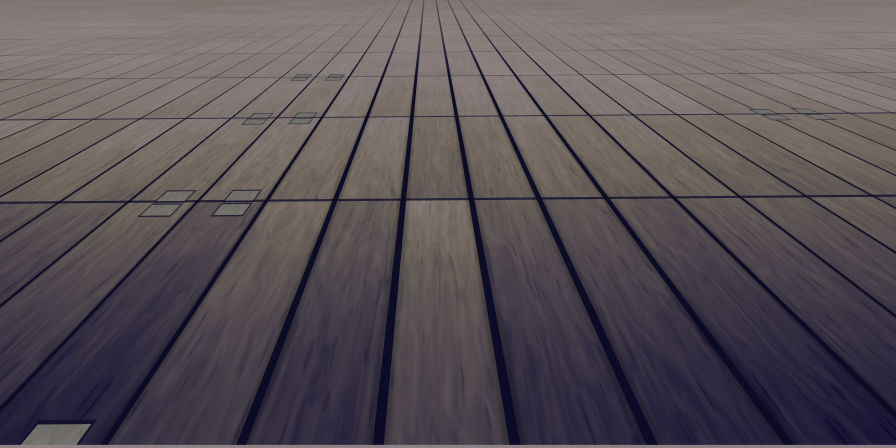
Give the GLSL for this texture, as a WebGL 2 fragment shader.

```glsl
#version 300 es
precision highp float;
// Weathered plank deck receding to a hazy vanishing point, with metal plates at the seams.
uniform vec2 u_resolution;
out vec4 outColor;

// Perspective: canvas is 2 wide and 1 high
const vec2  VANISH = vec2(0.956, 1.094);
const float SEAM_DEPTH = 0.539;    // distance below the vanishing point of the main seam
const float SEAM_TILT = 0.008;
const float PLANK_W = 0.2815;
const float PLANK_L = 0.522;
const float PLANK_SHIFT = -0.103;
// Gaps and seams
const float GAP_WIDE = 0.0115;
const float GAP_THIN = 0.0050;
const float SEAM_HALF = 0.0045;
// Tones and colours
const float TONE_FAR = 0.535;
const float TONE_NEAR = 0.205;
const vec3  GAP_COLOR = vec3(0.04, 0.04, 0.15);
const vec3  PLATE_COLOR = vec3(0.47, 0.46, 0.44);
const vec3  RIM_COLOR = vec3(0.55, 0.51, 0.52);
const float RIM_HEIGHT = 0.007;
// Relative brightness of the nearest planks, left to right
const float FRONT_TONE[10] = float[10](
    0.02, -0.045, 0.04, -0.015, 0.075, -0.02, -0.035, -0.04, -0.01, 0.0);

float hash(vec2 p) {
    return fract(sin(dot(p, vec2(127.1, 311.7))) * 43758.55);
}

float noise(vec2 p) {
    vec2 i = floor(p), f = fract(p);
    f = f * f * (3.0 - 2.0 * f);
    return mix(mix(hash(i), hash(i + vec2(1, 0)), f.x),
               mix(hash(i + vec2(0, 1)), hash(i + vec2(1, 1)), f.x), f.y);
}

float fbm(vec2 p) {
    float sum = 0.0, amp = 0.5;
    for (int i = 0; i < 4; i++) {
        sum += amp * noise(p);
        p = p * 2.03 + 17.3;
        amp *= 0.5;
    }
    return sum;
}

// Antialiased band coverage that fades when thinner than a pixel
float band(float dist, float halfWidth, float px) {
    return clamp((halfWidth - dist) / px + 0.5, 0.0, 1.0) * min(1.0, 2.0 * halfWidth / px);
}

// Box coverage, with separate pixel sizes per axis
float box(vec2 p, vec2 halfSize, vec2 px) {
    vec2 c = clamp((halfSize - abs(p)) / px + 0.5, 0.0, 1.0);
    return c.x * c.y;
}

// Shadowed wood tone to colour: violet darks, brown mids, pale haze
vec3 woodColor(float t) {
    return vec3(t, 0.94 * t - 0.01, 0.165 + 0.45 * t + 0.085 * smoothstep(0.42, 0.56, t));
}

// Grain, rings and cracks in deck coordinates
float woodGrain(vec2 deck, vec2 id, float near) {
    vec2 q = deck + 13.0 * vec2(hash(id), hash(id + 5.7));
    float warp = fbm(q * vec2(9.0, 7.0));
    float streak = fbm(q * vec2(60.0, 9.0) + 3.0 * warp) - 0.47;
    float fine = noise(q * vec2(190.0, 28.0)) - 0.5;
    float rings = sin(q.x * 120.0 + 34.0 * warp);
    float crack = smoothstep(0.80, 0.92, noise(q * vec2(85.0, 15.0) + 2.0 * warp));
    return 0.10 * streak + 0.05 * (warp - 0.47)
         + near * (0.025 * fine + 0.009 * rings - 0.05 * crack);
}

void main() {
    vec2 p = gl_FragCoord.xy / u_resolution * vec2(2.0, 1.0);
    float px = 1.0 / u_resolution.y;

    // Deck coordinates: x across the planks, y along them
    float depth = VANISH.y - p.y;
    float across = (p.x - VANISH.x) / depth;
    float along = SEAM_DEPTH / (depth + SEAM_TILT * (p.x - VANISH.x));
    vec2 deck = vec2(across, along);
    vec2 deckPx = vec2(px / depth * sqrt(1.0 + across * across), px * along / depth);
    vec2 cell = vec2((across - PLANK_SHIFT) / PLANK_W, (along - 1.0) / PLANK_L);
    vec2 id = floor(cell);
    float near = smoothstep(0.15, 0.5, depth);

    // Light falls off toward the viewer and the lower corners
    float tone = mix(TONE_FAR, TONE_NEAR, smoothstep(0.05, 1.0, 1.0 - p.y));
    tone -= 0.045 * smoothstep(0.35, 1.1, abs(p.x - 0.92)) * smoothstep(0.9, 0.35, p.y);
    tone -= 0.03 * smoothstep(0.95, 1.0, p.y);
    float plankTone = 0.06 * (hash(id) - 0.5) * smoothstep(0.06, 0.4, depth);
    if (id.y < 0.0 && id.x >= -4.0 && id.x <= 5.0) plankTone = FRONT_TONE[int(id.x) + 4];
    tone += plankTone + woodGrain(deck, id, near) * mix(0.35, 1.0, near);
    tone += 0.03 * (noise(p * vec2(9.0, 110.0)) - 0.5) * (1.0 - near);
    vec3 color = woodColor(max(tone, 0.06));

    // Cross seams, then long gaps with a soft worn edge
    vec2 edge = abs(fract(cell + 0.5) - 0.5) * vec2(PLANK_W, PLANK_L);
    color = mix(color, GAP_COLOR, 0.75 * band(edge.y, SEAM_HALF, deckPx.y));
    float gapHalf = mix(GAP_WIDE, GAP_THIN, smoothstep(0.3, 1.3, abs(across - 0.2)));
    color *= 1.0 - 0.22 * near * smoothstep(3.0 * gapHalf, gapHalf, edge.x);
    float haze = smoothstep(0.07, 0.3, depth);
    color = mix(color, GAP_COLOR, mix(0.4, 0.97, haze) * band(edge.x, gapHalf, deckPx.x));

    // Metal plates in pairs on both sides of each seam
    float seamRow = floor(cell.y + 0.5);
    float fromSeam = along - 1.0 - seamRow * PLANK_L;
    for (int i = 0; i < 4; i++) {
        bool right = i > 1;
        float center = (right ? 1.62 : -1.06) + float(i) * 0.28;
        if (right ? seamRow != 1.0 : seamRow > 2.0) continue;
        for (int side = -1; side <= 1; side += 2) {
            vec2 q = vec2(across - center, fromSeam - 0.028 * float(side) + 0.006);
            vec2 size = vec2(0.057, 0.021);
            color = mix(color, GAP_COLOR, 0.7 * box(q, size + vec2(0.006, 0.005), deckPx));
            color = mix(color, PLATE_COLOR * mix(0.88, 1.0, noise(deck * 90.0)), box(q, size, deckPx));
        }
    }

    // Pale rim along the front
    color = mix(color, RIM_COLOR, clamp((RIM_HEIGHT - p.y) / px + 0.5, 0.0, 1.0));
    outColor = vec4(color, 1.0);
}
```
